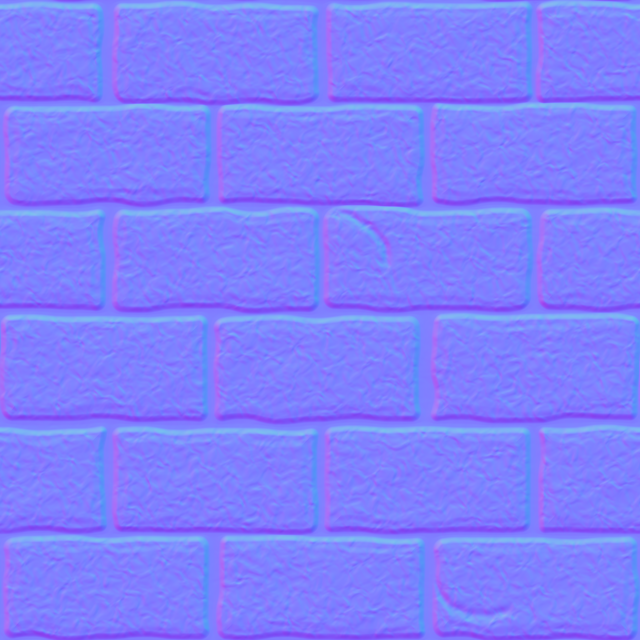
Write a WebGL 1 fragment shader that draws this texture map.

```glsl
precision highp float;
// Tangent-space normal map of a worn running-bond brick wall with grainy faces.

#define GRID vec2(3.0, 6.0)          // bricks across and down
#define HALF_SIZE vec2(0.158, 0.0765) // half extent of a brick
#define CORNER 0.012                 // corner radius
#define JITTER vec2(0.005, 0.0015)   // offset of each brick
#define WOBBLE 0.0095                // unevenness of the edges
#define BEVEL 0.011                  // width of the sloped rim
#define RELIEF 0.0034                // height of brick over mortar
#define LEDGE 0.0011                 // height of the inner rim step
#define GRAIN 0.00075                // height of the face grain
#define CRACK 0.0025                 // depth of the cracks
#define STEP 0.0012                  // sampling distance for slopes

uniform vec2 u_resolution;

float hash(vec2 p) {
  vec3 q = fract(p.xyx * 0.1031);
  q += dot(q, q.yzx + 33.33);
  return fract((q.x + q.y) * q.z);
}

// Value noise that wraps after a whole number of cells.
float noise(vec2 p, float period) {
  vec2 i = floor(p), f = p - i;
  f = f * f * f * (f * (f * 6.0 - 15.0) + 10.0);
  vec2 a = mod(i, period), b = mod(i + 1.0, period);
  return mix(mix(hash(a), hash(vec2(b.x, a.y)), f.x),
             mix(hash(vec2(a.x, b.y)), hash(b), f.x), f.y);
}

// Noise on a slanted lattice that still tiles over the canvas.
float slantedNoise(vec2 p, float cells) {
  return noise(mat2(2.0, -1.0, 1.0, 2.0) * p * cells, cells);
}

// Rounded box whose four sides waver independently.
float brickDistance(vec2 q, vec2 size, float seed) {
  vec2 side = step(0.0, q) * 7.0 + seed * 90.0;
  float rise = noise(vec2(q.x * 17.0 + 40.0, side.y), 512.0) - 0.5;
  float lean = noise(vec2(side.x + 200.0, q.y * 24.0 + 40.0), 512.0) - 0.5;
  q += WOBBLE * vec2(lean * 0.8, rise);
  float radius = CORNER * (0.6 + 0.7 * seed);
  vec2 d = abs(q) - size + radius;
  return length(max(d, 0.0)) + min(max(d.x, d.y), 0.0) - radius;
}

// Signed distance to the closest of the four surrounding bricks.
float wallDistance(vec2 p) {
  float nearest = 1.0;
  float firstRow = floor(p.y * GRID.y - 0.5);
  for (int j = 0; j < 2; j++) {
    float row = firstRow + float(j);
    float shift = 0.5 * mod(row, 2.0);
    float phase = row * 6.28319 / GRID.y;
    float lift = 0.0039 - 0.0065 * cos(phase);
    vec2 size = HALF_SIZE + vec2(0.0, 0.0022 * sin(phase));
    float firstColumn = floor(p.x * GRID.x - shift - 0.5);
    for (int i = 0; i < 2; i++) {
      vec2 cell = vec2(firstColumn + float(i), row);
      vec2 id = mod(cell, GRID) + 3.0;
      vec2 offset = vec2(hash(id), hash(id + 17.0)) * 2.0 - 1.0;
      vec2 center = (cell + vec2(0.5 + shift, 0.5)) / GRID + JITTER * offset;
      center.y += lift;
      nearest = min(nearest, brickDistance(p - center, size, hash(id + 31.0)));
    }
  }
  return nearest;
}

// Groove along an arc, fading toward both ends.
float arcGroove(vec2 p, vec2 center, float radius, float angle, float spread) {
  vec2 q = p - center;
  float along = dot(q, vec2(cos(angle), sin(angle))) / max(length(q), 0.001);
  float across = (length(q) - radius) / 0.007;
  float fade = smoothstep(cos(spread), cos(spread * 0.7), along);
  return exp(-across * across) * fade;
}

float wallHeight(vec2 p) {
  float d = wallDistance(p);
  float rough = slantedNoise(p, 11.0);

  // Sharp rim with a soft skirt that reaches into the mortar
  float body = smoothstep(0.4 * BEVEL, -0.6 * BEVEL, d);
  float skirt = smoothstep(1.1 * BEVEL, -1.3 * BEVEL, d);

  // Broken second step just inside the rim
  float inner = d + 0.007 + 0.013 * rough;
  float ledge = smoothstep(0.006, -0.006, inner) * (0.3 + rough);

  // Two crossed lattices of grain, bent to hide their axes and faint in mortar
  vec2 bend = vec2(slantedNoise(p, 23.0), slantedNoise(p + 0.43, 23.0));
  vec2 g = p + 0.009 * bend;
  float grain = slantedNoise(g, 59.0) + slantedNoise(vec2(-g.x, g.y) + 0.37, 49.0);
  grain *= mix(0.1, 1.0, body);

  // Two curved cracks on the faces
  vec2 bent = p + 0.006 * (rough - 0.5);
  float crack = arcGroove(bent, vec2(0.525, 0.583), 0.0825, 0.9, 0.95);
  crack += arcGroove(bent, vec2(0.755, 0.112), 0.075, 4.15, 1.4);

  return RELIEF * mix(skirt, body, 0.7) + LEDGE * ledge + GRAIN * grain
       + 0.0008 * slantedNoise(p + 0.61, 7.0) - CRACK * crack * body;
}

void main() {
  vec2 p = gl_FragCoord.xy / u_resolution;
  vec2 e = vec2(STEP, 0.0);
  vec2 slope = vec2(wallHeight(p + e.xy) - wallHeight(p - e.xy),
                    wallHeight(p + e.yx) - wallHeight(p - e.yx)) / (2.0 * STEP);
  // Right flanks tilt slightly upward, left flanks downward
  vec2 tilt = vec2(0.7 * slope.x, -slope.y - 0.3 * slope.x);
  gl_FragColor = vec4(normalize(vec3(tilt, 1.0)) * 0.5 + 0.5, 1.0);
}
```
